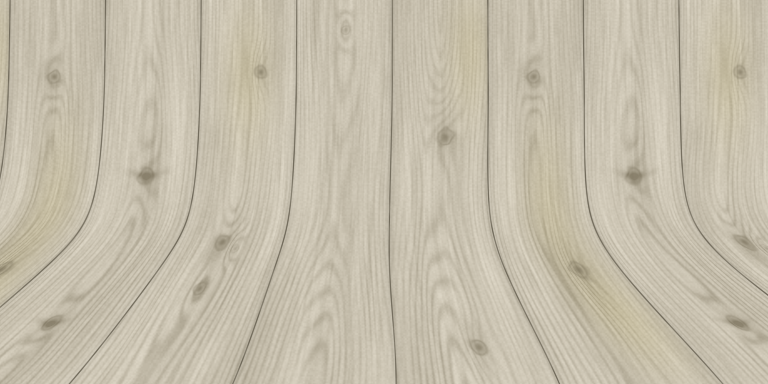
A WebGL 2 fragment shader for this texture:

```glsl
#version 300 es
precision highp float;
// Pale wooden planks that hang as a wall and sweep forward into a floor.
// A smooth hinge widens the plank spacing toward the bottom; growth rings,
// fibres, knots and warm stains are then drawn in bent plank coordinates.
uniform vec2 u_resolution;
out vec4 fragColor;

const float PLANK_WIDTH = 0.247;    // on the wall, in canvas heights
const float CENTRE_SEAM = 1.0215;
const float HINGE_DEPTH = 0.60;     // measured down from the top
const float HINGE_SOFTNESS = 0.10;
const float FLOOR_SPREAD = 1.78;
const float PLANK_CYCLE = 5.0;      // planks repeat after this many
const float WINGED_PLANK = 2.0;     // its knots have dark side wings
const float RING_COUNT = 25.0;
const float SEAM_HALF_WIDTH = 0.0014;
const vec3 WOOD = vec3(0.785, 0.756, 0.687);
const vec3 STAIN = vec3(0.772, 0.735, 0.610);
const vec3 KNOT_BROWN = vec3(0.47, 0.435, 0.35);
const vec3 SEAM_BROWN = vec3(0.42, 0.395, 0.335);

// Knots: position across the plank cycle, depth from the top, radius.
const int KNOT_COUNT = 11;
const vec3 KNOTS[KNOT_COUNT] = vec3[](
  vec3(0.560, 0.357, 0.022), vec3(0.570, 0.904, 0.022),
  vec3(1.478, 0.200, 0.017), vec3(1.640, 0.703, 0.023),
  vec3(2.500, 0.458, 0.021), vec3(2.510, 0.842, 0.019),
  vec3(3.630, 0.188, 0.016), vec3(3.430, 0.630, 0.020),
  vec3(3.574, 0.648, 0.011), vec3(3.450, 0.752, 0.016),
  vec3(4.515, 0.078, 0.012));

// Warm stains: position across the cycle, depth, length.
const int STAIN_COUNT = 4;
const vec3 STAINS[STAIN_COUNT] = vec3[](
  vec3(1.60, 0.55, 0.22), vec3(3.50, 0.20, 0.17),
  vec3(0.82, 0.14, 0.16), vec3(1.72, 0.83, 0.14));

float hash(vec2 p) {
  return fract(sin(dot(p, vec2(127.1, 311.7))) * 43758.5453);
}

float noise(vec2 p) {
  vec2 cell = floor(p);
  vec2 f = fract(p);
  f = f * f * (3.0 - 2.0 * f);
  return mix(mix(hash(cell), hash(cell + vec2(1, 0)), f.x),
             mix(hash(cell + vec2(0, 1)), hash(cell + vec2(1, 1)), f.x), f.y);
}

// Plank spacing relative to the wall: flat above the hinge, linear below.
float spread(float depth) {
  float t = depth - HINGE_DEPTH;
  return 1.0 + 0.5 * FLOOR_SPREAD * (t + sqrt(t * t + HINGE_SOFTNESS * HINGE_SOFTNESS));
}

void main() {
  vec2 canvas = gl_FragCoord.xy / u_resolution.y;
  canvas.x *= 2.0 * u_resolution.y / u_resolution.x;
  float depth = 1.0 - canvas.y;
  float scale = spread(depth);
  float centre = CENTRE_SEAM - 0.008 * smoothstep(0.2, 0.65, depth)
               + 0.018 * smoothstep(0.65, 1.0, depth);
  float across = (canvas.x - centre) / (scale * PLANK_WIDTH);
  float index = floor(across);
  float plank = mod(index, PLANK_CYCLE);
  float floorPart = smoothstep(0.45, 0.8, depth);

  // Grain on the far right plank leans across as it bends.
  float lean = 0.085 * step(3.0, across) * smoothstep(0.3, 0.6, depth);
  float local = across - index + lean;
  vec2 grain = vec2(plank + local, depth);

  // Knots push the rings aside; each has a ragged core, a rim and a halo.
  float bulge = 0.0;
  float knotShade = 0.0;
  float winged = step(abs(plank - WINGED_PLANK), 0.5);
  for (int i = 0; i < KNOT_COUNT; i++) {
    vec3 knot = KNOTS[i];
    if (floor(knot.x) != plank) continue;
    vec2 d = (grain - knot.xy) * vec2(PLANK_WIDTH * scale, 1.0) / knot.z;
    float ragged = 0.75 + 0.5 * noise(grain * vec2(16.0, 60.0));
    float r = length(d * vec2(1.1, 1.0)) * ragged;
    float wing = winged * exp(-0.25 * d.x * d.x - 4.0 * pow(d.y + 0.3 * abs(d.x) - 0.2, 2.0));
    bulge += 0.09 * exp(-dot(d * vec2(0.6, 0.25), d * vec2(0.6, 0.25)));
    float eye = exp(-r * r * 2.8);
    float rim = exp(-pow((r - 0.95) * 4.5, 2.0));
    float halo = 0.14 * exp(-dot(d * vec2(0.6, 0.3), d * vec2(0.6, 0.3)));
    knotShade += (0.55 * eye + 0.25 * rim * ragged + 0.4 * wing * ragged + halo)
               * smoothstep(0.006, 0.017, knot.z);
  }

  // Growth rings cut along a wandering heart make long pointed arches.
  float wander = noise(vec2(depth * 2.2, plank * 9.7 + 2.0)) - 0.5;
  float heart = local - 0.47 + 0.08 * wander;
  float cut = 0.01 + 0.28 * noise(vec2(depth * 2.0 + 4.0, plank * 13.0 + 5.0));
  float wobble = 0.045 * noise(vec2(local * 9.0 + plank * 31.0, depth * 3.5));
  float ringPhase = (length(vec2(heart, cut)) + wobble + bulge) * RING_COUNT;
  float ring = pow(0.5 + 0.5 * sin(6.2832 * ringPhase), 2.0);
  float ringFade = 0.2 + 0.8 * noise(vec2(local * 6.0 + plank * 17.0, depth * 4.0));
  ringFade += 0.45 * exp(-heart * heart / 0.015);

  // Long fibres, broad streaks and a fine speckle.
  float fibre = noise(vec2(grain.x * 30.0, depth * 3.0)) - 0.5;
  float fine = noise(vec2(grain.x * 58.0, depth * 14.0)) - 0.5;
  float broad = noise(vec2(grain.x * 5.0, depth * 2.2)) - 0.5;
  float speckle = noise(canvas * 230.0) - 0.5;

  float stain = 0.0;
  for (int i = 0; i < STAIN_COUNT; i++) {
    vec2 d = (grain - STAINS[i].xy) / vec2(0.24, STAINS[i].z);
    stain += step(abs(floor(STAINS[i].x) - plank), 0.5) * exp(-dot(d, d));
  }

  vec3 colour = mix(WOOD, STAIN, min(0.65 * stain, 0.8));
  float tone = 0.045 * fibre + 0.05 * fine + 0.055 * broad + 0.035 * speckle;
  tone += 0.018 - mix(0.05, 0.08, floorPart) * ring * ringFade;
  colour += tone * vec3(1.0, 1.02, 1.08);
  colour = mix(colour, KNOT_BROWN, clamp(knotShade, 0.0, 0.75));

  // Seams, measured at right angles to their curve, worn unevenly.
  float slope = length(vec2(dFdx(across), dFdy(across))) * u_resolution.y;
  float seamDistance = abs(across - floor(across + 0.5)) / slope;
  float pixel = 1.0 / u_resolution.y;
  float seam = 1.0 - smoothstep(SEAM_HALF_WIDTH - 0.5 * pixel, SEAM_HALF_WIDTH + 0.7 * pixel, seamDistance);
  float wear = 0.65 + 0.3 * noise(vec2(depth * 35.0, floor(across + 0.5) * 5.0));
  colour *= 1.0 - 0.07 * exp(-seamDistance / 0.009);
  colour = mix(colour, SEAM_BROWN, wear * seam);
  fragColor = vec4(colour, 1.0);
}
```
